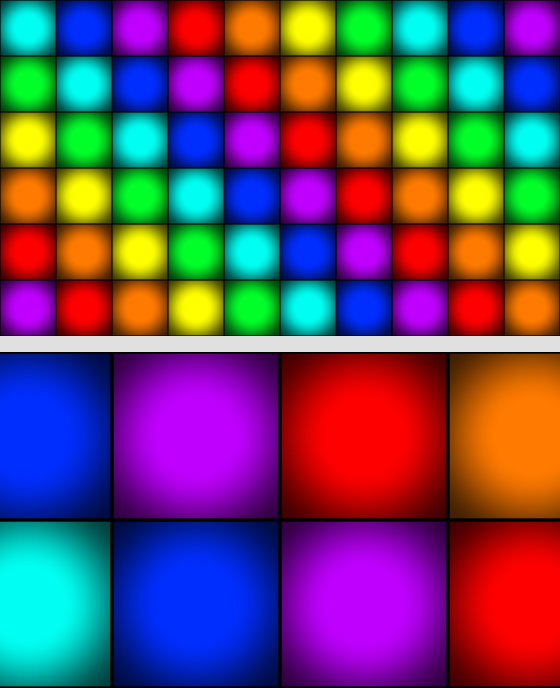
Top: the whole. Bottom: its middle third, enlarged.
Give the GLSL for this pattern, as a WebGL 1 fragment shader.

```glsl
precision highp float;

uniform vec2 u_resolution;

// Seven-step rainbow: red, orange, yellow, green, cyan, blue, purple
vec3 rainbow(float i) {
    if (i < 0.5) return vec3(1.0, 0.0, 0.0);
    if (i < 1.5) return vec3(1.0, 0.48, 0.0);
    if (i < 2.5) return vec3(1.0, 1.0, 0.0);
    if (i < 3.5) return vec3(0.0, 1.0, 0.16);
    if (i < 4.5) return vec3(0.0, 1.0, 0.95);
    if (i < 5.5) return vec3(0.0, 0.18, 1.0);
    return vec3(0.75, 0.0, 1.0);
}

void main() {
    // Ten columns by six rows
    vec2 grid = vec2(10.0, 6.0);
    vec2 p = gl_FragCoord.xy / u_resolution * grid;
    vec2 cell = floor(p);
    vec2 local = fract(p) - 0.5;

    // Colours advance by one along both axes, forming diagonals
    float index = mod(cell.x + cell.y + 6.0, 7.0);

    // Bright round centre fading towards the corners
    float glow = 1.0 - 0.75 * smoothstep(0.2, 0.7, length(local));

    // Thin black seams between cells
    vec2 pixel = grid / u_resolution;
    vec2 seam = clamp((0.5 - abs(local) - 0.01) / pixel + 0.5, 0.0, 1.0);

    gl_FragColor = vec4(rainbow(index) * glow * seam.x * seam.y, 1.0);
}
```
